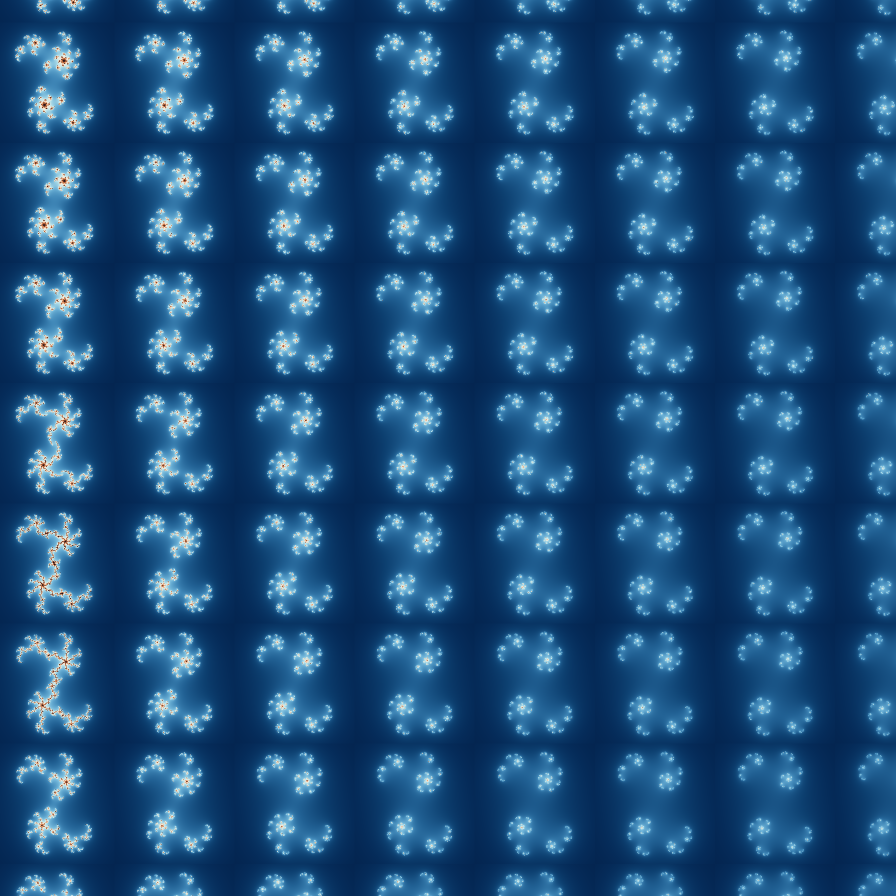
Reproduce this pattern procedurally as a WebGL 2 fragment shader.

```glsl
#version 300 es
precision highp float;
// A grid of small Julia sets of z*z + c, coloured by smooth escape time.
// The constant c is fixed inside each tile and drifts from column to column
// and row to row, so the sets thin out and darken across the canvas.

uniform vec2 u_resolution;
out vec4 outColor;

// Layout, in canvas heights, measured from the upper left corner
const float TILE_PITCH = 0.1341;
const vec2 FIRST_CENTRE = vec2(0.0605, 0.0924);
const float TILE_SPAN = 2.75;               // width of a tile in the complex plane

// Julia constant of the first tile and its drift
const vec2 C_FIRST = vec2(0.43, 0.28);
const vec2 C_PER_COLUMN = vec2(0.0135, 0.0);
const vec2 C_PER_ROW = vec2(0.003, -0.010);

const int MAX_STEPS = 48;
const float BAILOUT_SQUARED = 256.0;
const float REFERENCE_RADIUS = 3.0;         // radius where escape time is zero
const int SAMPLES = 2;                      // antialiasing grid per axis

// Colour ramp: escape time of each stop and its colour
const int STOPS = 10;
const float STOP_TIME[STOPS] = float[STOPS](
    0.0, 1.4, 3.2, 6.0, 9.0, 13.0, 18.0, 23.0, 29.0, 40.0);
const vec3 STOP_COLOR[STOPS] = vec3[STOPS](
    vec3(0.01, 0.12, 0.28),
    vec3(0.02, 0.17, 0.35),
    vec3(0.05, 0.25, 0.44),
    vec3(0.13, 0.38, 0.58),
    vec3(0.25, 0.53, 0.72),
    vec3(0.44, 0.71, 0.85),
    vec3(0.75, 0.90, 0.92),
    vec3(0.98, 0.93, 0.86),
    vec3(0.88, 0.48, 0.25),
    vec3(0.12, 0.06, 0.10));

vec2 complexSquare(vec2 z) {
    return vec2(z.x * z.x - z.y * z.y, 2.0 * z.x * z.y);
}

// Continuous number of steps before the orbit of z escapes
float escapeTime(vec2 z, vec2 c) {
    for (int i = 0; i < MAX_STEPS; i++) {
        float r2 = dot(z, z);
        if (r2 > BAILOUT_SQUARED) {
            return float(i) - log2(0.5 * log(r2) / log(REFERENCE_RADIUS));
        }
        z = complexSquare(z) + c;
    }
    return float(MAX_STEPS);
}

vec3 ramp(float time) {
    vec3 color = STOP_COLOR[0];
    for (int i = 1; i < STOPS; i++) {
        float t = (time - STOP_TIME[i - 1]) / (STOP_TIME[i] - STOP_TIME[i - 1]);
        color = mix(color, STOP_COLOR[i], clamp(t, 0.0, 1.0));
    }
    return color;
}

vec3 juliaGrid(vec2 canvas) {
    // Tile index and position inside the tile
    vec2 fromTop = vec2(canvas.x, 1.0 - canvas.y);
    vec2 grid = (fromTop - FIRST_CENTRE) / TILE_PITCH + 0.5;
    vec2 tile = floor(grid);
    vec2 z = (grid - tile - 0.5) * vec2(TILE_SPAN, -TILE_SPAN);

    vec2 c = C_FIRST + tile.x * C_PER_COLUMN + tile.y * C_PER_ROW;
    return ramp(escapeTime(z, c));
}

void main() {
    // Average a small grid of samples inside each pixel
    vec3 sum = vec3(0.0);
    for (int y = 0; y < SAMPLES; y++) {
        for (int x = 0; x < SAMPLES; x++) {
            vec2 offset = (vec2(x, y) + 0.5) / float(SAMPLES) - 0.5;
            sum += juliaGrid((gl_FragCoord.xy + offset) / u_resolution.y);
        }
    }
    outColor = vec4(sum / float(SAMPLES * SAMPLES), 1.0);
}
```
